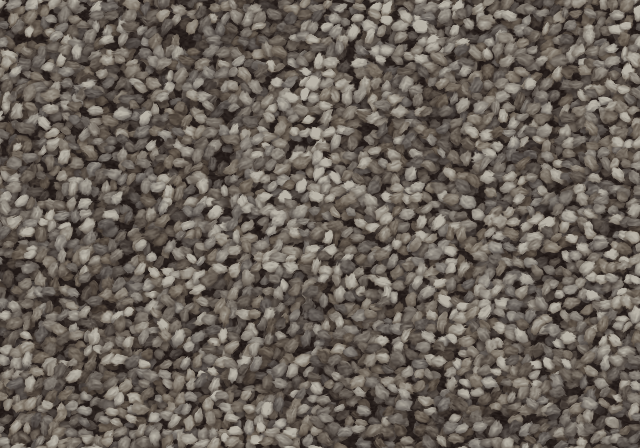
Write a Shadertoy shader that draws this texture.

```glsl
// Cut-pile carpet of short, fuzzy taupe tufts with dark gaps between them.
#define ROWS 39.0            // tuft cells over the canvas height
#define TUFT vec2(0.70, 0.47) // half length and half width, in cells
#define JITTER 0.75
#define LEAN 0.35            // mean direction of the tufts, radians
#define LEAN_SPREAD 2.2
#define FUZZ 0.55
#define FIBRE 0.34
#define SHADOW 0.42
#define DARK vec3(0.15, 0.12, 0.11)
#define LIGHT vec3(0.65, 0.63, 0.59)

vec3 hash3(vec2 p) {
    vec3 v = fract(p.xyx * vec3(0.1031, 0.1030, 0.0973));
    v += dot(v, v.yxz + 33.33);
    return fract((v.xxy + v.yzz) * v.zyx);
}

float noise(vec2 p) {
    vec2 i = floor(p), f = fract(p);
    f = f * f * (3.0 - 2.0 * f);
    float low = mix(hash3(i).x, hash3(i + vec2(1, 0)).x, f.x);
    float high = mix(hash3(i + vec2(0, 1)).x, hash3(i + vec2(1, 1)).x, f.x);
    return mix(low, high, f.y);
}

// Lays one layer of tufts over pile = (tone, warmth).
vec2 layTufts(vec2 pile, vec2 p, float seed, float density, float gain) {
    vec2 cell = floor(p);
    for (int j = 1; j >= -1; j--)
    for (int i = -1; i <= 1; i++) {
        vec2 id = cell + vec2(i, j);
        vec3 place = hash3(id + seed);
        vec3 look = hash3(id + seed + 57.0);
        if (look.z > density) continue;

        // Tuft frame: x runs along the yarn
        vec2 d = p - id - 0.5 - JITTER * (place.xy - 0.5);
        float drift = noise(id * 0.13 + seed) - 0.5;
        float angle = LEAN + LEAN_SPREAD * (place.z - 0.5) + drift;
        float c = cos(angle), s = sin(angle);
        vec2 q = vec2(c * d.x + s * d.y, c * d.y - s * d.x);
        vec2 size = TUFT * (0.8 + 0.4 * fract(look.z * 17.0));

        // Frayed outline and strands
        float strand = noise(q * vec2(2.2, 6.5) + id * 7.3 + seed) - 0.5;
        float fray = noise(q * vec2(5.0, 7.0) + id * 3.7 + seed) - 0.5;
        float r = length(q / size) + FUZZ * (0.5 * strand + 0.5 * fray);
        float cover = 1.0 - smoothstep(0.78, 1.08, r);

        // Contact shadow on the pile below
        float below = length((d + vec2(0.0, 0.14)) / (size.x * 0.95));
        pile.x *= 1.0 - SHADOW * (1.0 - smoothstep(0.55, 1.35, below));

        // Rounded body, lit from above
        float tone = 0.48 + 0.66 * look.x;
        tone += 0.34 * (noise(id * 0.17 + 9.0) - 0.5);
        tone *= 1.06 - 0.36 * r * r + 0.30 * d.y;
        tone += FIBRE * strand + 0.16 * fray;
        pile = mix(pile, vec2(tone * gain, look.y), cover);
    }
    return pile;
}

void mainImage(out vec4 fragColor, in vec2 fragCoord) {
    vec2 p = fragCoord / iResolution.y * ROWS + 40.0;
    p += 0.26 * (vec2(noise(p * 1.7), noise(p * 1.7 + 31.0)) - 0.5);

    // Deep roots, then a shaded layer, then the bright tips
    vec2 pile = vec2(0.10 * noise(p * 3.0) - 0.06, 0.5);
    pile = layTufts(pile, p + 0.5, 211.0, 0.90, 0.62);
    pile = layTufts(pile, p, 83.0, 0.84, 1.0);

    // Loose fine fibres
    float tone = pile.x + 0.13 * (noise(p * vec2(5.0, 7.0)) - 0.5);
    tone = clamp(tone, -0.14, 1.16);

    // Yarn colour, browner in the middle tones
    float middle = max(tone * (1.0 - tone), 0.0);
    vec3 colour = mix(DARK, LIGHT, tone);
    colour -= middle * vec3(0.0, 0.035, 0.065);
    colour += (pile.y - 0.5) * middle * vec3(0.10, 0.02, -0.10);
    fragColor = vec4(clamp(colour, 0.0, 1.0), 1.0);
}
```
